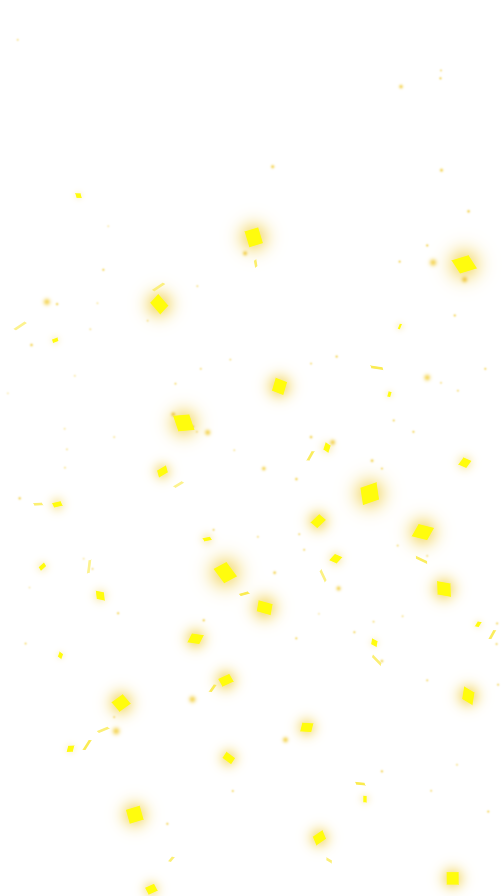
Give the GLSL for this background, as a Shadertoy shader.

```glsl
// Yellow confetti flakes with soft golden halos and pale specks drifting on white.

float hash(float id, float salt) {
    return fract(sin(id * 12.9898 + salt * 78.233) * 43758.5453);
}

// Signed distance to a box, after rotating and shearing the plane
float flakeDistance(vec2 p, vec2 halfSize, float angle, float shear) {
    float c = cos(angle), s = sin(angle);
    p = mat2(c, -s, s, c) * p;
    p.x += shear * p.y;
    vec2 q = abs(p) - halfSize;
    return length(max(q, 0.0)) + min(max(q.x, q.y), 0.0);
}

float coverage(float dist, float pixel) {
    return 1.0 - smoothstep(-0.6 * pixel, 0.6 * pixel, dist);
}

void mainImage(out vec4 fragColor, in vec2 fragCoord) {
    vec2 p = fragCoord / iResolution.x;
    float height = iResolution.y / iResolution.x;
    float pixel = 1.0 / iResolution.x;

    vec3 color = vec3(1.0);
    float flakes = 0.0;
    float slivers = 0.0;

    // Flakes: dense below the middle, thinning out towards top and bottom
    const float FLAKES = 40.0;
    for (float i = 0.0; i < FLAKES; i++) {
        float u = 2.0 * (i + hash(i, 1.0)) / FLAKES - 1.0;
        float x = fract(i * 0.618 + 0.2 * hash(i, 2.0));
        float y = 0.35 + 0.45 * u * (0.55 + 0.45 * u * u);
        vec2 d = p - vec2(mix(0.03, 0.97, x), y * height);

        float size = 0.007 + 0.019 * pow(hash(i, 3.0), 1.8);
        float big = smoothstep(0.007, 0.019, size);
        float angle = 6.283 * hash(i, 4.0);
        float ratio = mix(mix(0.35, 0.75, big), 1.0, hash(i, 5.0));
        vec2 halfSize = 0.72 * size * vec2(1.0, ratio);
        float shear = 0.8 * (hash(i, 6.0) - 0.5);
        flakes = max(flakes, coverage(flakeDistance(d, halfSize, angle, shear), pixel));

        // Halo
        float reach = 1.3 * size;
        float glow = exp(-dot(d, d) / (reach * reach)) * mix(0.25, 1.0, big);
        color *= mix(vec3(1.0), vec3(0.96, 0.87, 0.5), glow);

        // Thin sliver tumbling near every other flake
        if (mod(i, 2.0) < 0.5) {
            float turn = 6.283 * hash(i, 7.0);
            vec2 offset = (0.03 + 0.05 * hash(i, 8.0)) * vec2(cos(turn), sin(turn));
            vec2 thin = vec2(mix(0.005, 0.015, hash(i, 9.0)), 0.0026);
            float dist = flakeDistance(d - offset, thin, 6.283 * hash(i, 10.0), 0.5);
            slivers = max(slivers, coverage(dist, pixel) * mix(0.6, 1.0, hash(i, 11.0)));
        }
    }

    // Specks: small blurred dots, mostly faint
    for (float i = 0.0; i < 85.0; i++) {
        float y = 0.52 + 0.5 * (hash(i, 21.0) + hash(i, 22.0) - 1.0);
        vec2 d = p - vec2(hash(i, 23.0), y * height);
        float strength = hash(i, 24.0);
        float radius = 0.0028 + 0.005 * pow(strength, 6.0);
        float speck = exp(-dot(d, d) / (radius * radius)) * mix(0.25, 0.95, strength);
        color *= mix(vec3(1.0), vec3(0.96, 0.85, 0.4), speck);
    }

    color = mix(color, vec3(0.98, 0.92, 0.3), slivers);
    color = mix(color, vec3(1.0, 0.99, 0.05), flakes);
    fragColor = vec4(color, 1.0);
}
```
